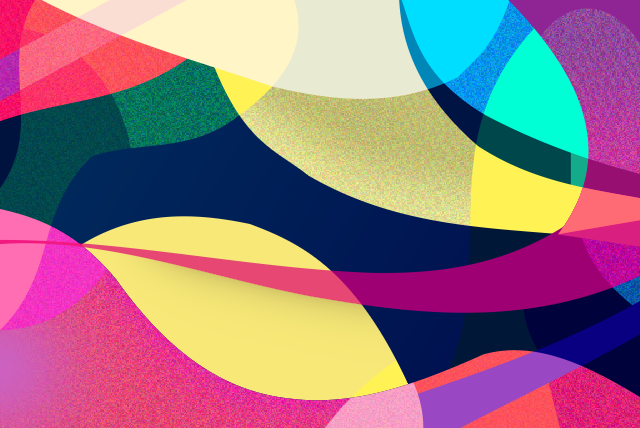
A Shadertoy shader for this background:

```glsl
// Overlapping translucent waves, a ribbon and a golden leaf in grainy pop colors.
#define CANVAS vec2(7.68, 5.12)
#define GRAIN_CELLS 512.
#define GRAIN .22
#define NAVY vec3(0, .1, .33)
#define TEAL vec3(0, .28, .3)
#define CORAL vec3(1, .32, .36)
#define PINK vec3(.9, .28, .45)
#define MAGENTA vec3(.62, 0, .45)
#define YELLOW vec3(1, .95, .33)
#define PURPLE vec3(.56, .14, .58)

float hash(vec2 p) {
  return fract(sin(dot(p, vec2(12.9898, 78.233))) * 43758.5453);
}

// Cubic through four values evenly spaced from a to b
float curve(float s, float a, float b, float i, float j, float k, float l) {
  float t = 3. * (s - a) / (b - a), u = t - 1., w = t - 2., z = t - 3.;
  return dot(vec4(i, j, k, l), vec4(-u * w * z / 3., t * w * z, -t * u * z, t * u * w / 3.)) / 2.;
}

// Smooth coverage where d is negative
float inside(float d) {
  return clamp(.5 - d / max(length(vec2(dFdx(d), dFdy(d))), 1e-4), 0., 1.);
}

void paint(inout vec3 col, vec3 ink, float mask) { col = mix(col, ink, mask); }

void mainImage(out vec4 fragColor, in vec2 fragCoord) {
  vec2 uv = fragCoord / iResolution.xy, p = vec2(uv.x, 1. - uv.y) * CANVAS;
  float x = p.x, y = p.y;
  vec2 cell = floor(uv * GRAIN_CELLS * vec2(1, .667));
  vec3 grain = GRAIN * (vec3(hash(cell), hash(cell + 17.), hash(cell + 41.)) - .5);

  // Boundaries, measured downward from the top
  float creamY = x < 3.25 ? curve(x, .5, 3.25, 0., .41, .73, 1.03)
    : x < 5.5 ? curve(x, 3.25, 5.5, 1.03, 1.165, 1.155, .92)
    : curve(x, 5.5, 6.1, .92, .72, .47, .05);
  float sailY = x < 3.7 ? curve(x, 2.47, 3.7, .53, 1.39, 1.81, 2.1)
    : curve(x, 3.7, 6.7, 2.1, 2.52, 2.71, 2.8);
  float hillY = x < 1.4 ? curve(x, 0., 1.4, 2.5, 2.64, 2.9, 3.35)
    : x < 3.5 ? curve(x, 1.4, 3.5, 3.35, 4.14, 4.59, 4.77)
    : x < 5.8 ? curve(x, 3.5, 5.8, 4.77, 4.75, 4.55, 4.24)
    : curve(x, 5.8, 7.68, 4.24, 4.21, 4.41, 4.75);
  float leafY = x < 3. ? curve(x, .97, 3., 2.93, 2.65, 2.59, 2.68)
    : curve(x, 3., 4.9, 2.68, 2.98, 3.55, 4.6);
  float ribbonTop = x < 4.5 ? curve(x, 0., 4.5, 2.87, 2.96, 3.14, 3.265)
    : curve(x, 4.5, 7., 3.265, 3.22, 3.01, 2.55);
  float ribbonLow = x < 3.7 ? curve(x, 0., 3.7, 2.92, 2.99, 3.255, 3.54)
    : curve(x, 3.7, 7.68, 3.54, 3.72, 3.69, 3.3);
  float outerArc = x < 5.74 ? curve(y, 0., 1.75, 4.79, 4.9, 5.2, 5.74) - x
    : y - curve(x, 5.74, 7.68, 1.75, 2.07, 2.25, 2.37);
  float innerArc = x < 5.83 ? curve(y, 0., 1.38, 4.82, 4.98, 5.26, 5.83) - x
    : y - curve(x, 5.83, 7.68, 1.38, 1.67, 1.9, 2.08);
  float greenLeft = x - curve(y, 1.87, 3.95, 1.1, .66, .44, 0.);
  float greenLow = y - curve(x, 1.1, 2.87, 1.87, 1.76, 1.67, 1.38);
  float sailEdge = x - curve(y, 0., 2.8, 6.1, 6.82, 7.06, 6.7);
  float beltY = y - curve(x, 3.9, 7.68, 5.1, 4.66, 4.2, 3.6);

  // Shared masks
  float disc = inside(length((p - vec2(0, 2.13)) / vec2(1.6, 1.82)) - 1.);
  float sliver = inside(x - curve(y, 0., 2.25, .42, .23, .25, 0.));
  float cream = inside(y - creamY);
  float dome = inside(x - curve(y, 0., 1.38, 3.53, 3.57, 3.36, 2.87));
  float lens = inside(curve(y, .35, 2.9, 6.4, 5.86, 5.67, 5.64) - x);
  float beyond = inside(-sailEdge);
  float blob = inside(curve(y, 2.25, 3.72, 6.88, 6.95, 7.18, 7.68) - x);
  float belt = inside(max(-beltY, beltY - .4 - .04 * (7.68 - x) * (7.68 - x)));
  float stripe = inside(abs(y + .54 * x - .96) - .25);

  // Deep background
  vec3 col = NAVY + vec3(0, .06, .03) * (1.5 - .25 * x - .15 * y);
  paint(col, vec3(0, .09, .22), lens);
  paint(col, vec3(0, .01, .23), inside(6.28 + .5 * (y - 3.6) * (y - 3.6) - x));
  paint(col, vec3(0, .35, .65) + grain, blob);
  paint(col, vec3(.03, 0, .5), belt);

  // Green wave and coral corner
  vec3 green = mix(vec3(0, .46, .37) + grain, TEAL + grain * .4, disc);
  paint(green, NAVY * .75, sliver);
  paint(col, green, inside(min(greenLeft, greenLow)));
  vec3 corner = mix(CORAL, vec3(1, .2, .4), disc);
  paint(corner, vec3(.97, .07, .4), sliver);
  paint(corner, mix(vec3(1, .4, .5), vec3(.72, .15, .68), sliver), stripe);
  paint(col, corner + grain * .6, inside(y - curve(x, 0., 2.47, 1.45, 1.24, 1.02, .53)));

  // Khaki sail and cream crest
  vec3 sail = vec3(.75, .74, .44) + .13 * smoothstep(.9, 0., sailY - y) + grain * .8;
  paint(sail, YELLOW, max(lens, dome));
  paint(col, sail, inside(max(y - sailY, sailEdge)));
  vec3 crest = mix(vec3(.91, .92, .82), vec3(1, .96, .78), dome);
  paint(crest, vec3(.98, .87, .83), stripe * dome);
  paint(col, crest, cream);

  // Cyan arcs and purple dusk
  vec3 rim = mix(NAVY * .8, vec3(0, .53, .72), cream);
  paint(rim, TEAL, lens);
  paint(rim, vec3(.08, .67, .54), inside(6.85 - x));
  paint(rim, MAGENTA * .85 + .06, beyond);
  vec3 pool = mix(vec3(0, .58, .92) + grain, vec3(0, .87, 1), cream);
  paint(pool, vec3(0, 1, .83), lens);
  float orb = inside(length((p - vec2(7.05, 1.6)) / vec2(.9, 1.5)) - 1.);
  vec3 haze = mix(vec3(.57, .28, .61), vec3(.77, .22, .62), smoothstep(.4, 2., y));
  paint(pool, mix(PURPLE, haze + grain, orb), beyond);
  paint(rim, pool, inside(innerArc));
  paint(col, rim, inside(outerArc));

  // Golden leaf, shaded under the ribbon
  float leaf = inside(max(leafY - y, y - hillY)), fall = y - ribbonLow;
  float tip = inside(curve(x, 3.9, 4.8, 5.12, 4.77, 4.5, 4.28) - y);
  vec3 gold = vec3(.97, .91, .47) * (1. - .15 * exp(-6. * abs(fall)) * step(0., fall) * smoothstep(1.2, 2.5, x));
  paint(gold, YELLOW, tip);
  paint(col, gold, leaf);

  // Pink hills with glows and overlaps
  vec3 hill = PINK + vec3(0, -.12, .18) * exp(-3. * abs(y - hillY)) + grain;
  paint(hill, vec3(.8, .38, .75), exp(-1.2 * dot(p - vec2(0, 4.4), p - vec2(0, 4.4))));
  paint(hill, mix(vec3(.95, .2, .76) + grain * .5, vec3(1, .43, .7), inside(greenLeft)), disc);
  float east = inside(4.9 - x), hills = inside(hillY - y);
  paint(hill, CORAL + grain * .4, east);
  paint(hill, vec3(.87, .13, .46) + grain, inside(5.44 + .25 * y - x));
  paint(hill, vec3(.6, .28, .76), belt * east);
  paint(hill, vec3(.97, .62, .77) + grain * .5, tip * inside(x - 5.08 + .4 * (5.12 - y) * (5.12 - y)));
  paint(col, hill, hills);

  // Ribbon and its flare at the right
  vec3 ribbon = mix(MAGENTA, PINK, leaf);
  paint(ribbon, vec3(.95, .1, .5), hills);
  paint(ribbon, vec3(.74, 0, .6) + grain, blob);
  paint(col, ribbon, inside(max(max(ribbonTop - y, fall), -outerArc)));
  float flare = max(-outerArc, -sailEdge);
  paint(col, vec3(.85, .12, .5), inside(max(flare, y - 1.8 - .15 * x)));
  paint(col, CORAL + .1, inside(max(flare, y - 3.94 + .17 * x)));
  fragColor = vec4(clamp(col, 0., 1.), 1);
}
```
